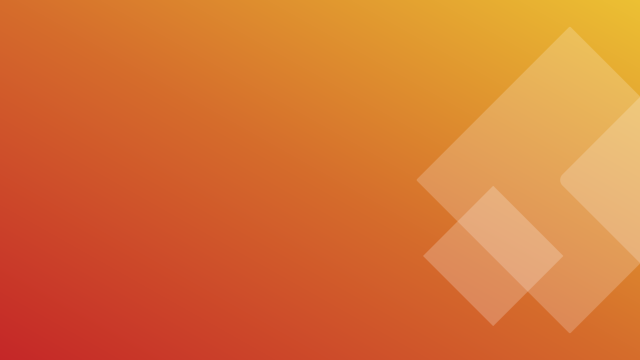
Write a WebGL 2 fragment shader that draws this background.

```glsl
#version 300 es
precision highp float;
// Warm diagonal gradient from red through orange to yellow, with three
// translucent white diamonds layered at the right. Each diamond is a rounded
// box distance function turned by 45 degrees and blended over the gradient.

#define CORNER_RED   vec3(0.770, 0.150, 0.155)
#define MIDDLE_ORANGE vec3(0.835, 0.425, 0.170)
#define CORNER_YELLOW vec3(0.925, 0.755, 0.200)
#define VEIL_COLOR   vec3(1.0)
// Diamonds: centre x, centre y, half diagonal, corner rounding (canvas heights)
#define LARGE_DIAMOND vec4(1.583, 0.500, 0.427, 0.004)
#define SMALL_DIAMOND vec4(1.370, 0.289, 0.195, 0.002)
#define RIGHT_DIAMOND vec4(1.974, 0.500, 0.427, 0.022)
#define VEIL_OPACITY vec3(0.20, 0.22, 0.20)

uniform vec2 u_resolution;
out vec4 fragColor;

// Three-stop gradient along the diagonal of the canvas
vec3 diagonalGradient(vec2 uv) {
    float t = 0.5 * (uv.x + uv.y);
    vec3 lower = mix(CORNER_RED, MIDDLE_ORANGE, clamp(2.0 * t, 0.0, 1.0));
    return mix(lower, CORNER_YELLOW, clamp(2.0 * t - 1.0, 0.0, 1.0));
}

// Signed distance to a square standing on a rounded corner
float diamondDistance(vec2 p, float halfDiagonal, float rounding) {
    vec2 turned = vec2(p.x + p.y, p.y - p.x) * inversesqrt(2.0);
    vec2 q = abs(turned) - halfDiagonal * inversesqrt(2.0) + rounding;
    return length(max(q, 0.0)) + min(max(q.x, q.y), 0.0) - rounding;
}

void main() {
    vec2 uv = gl_FragCoord.xy / u_resolution;
    // Height is 1; the width is scaled to 16:9 units
    vec2 p = uv * vec2(16.0 / 9.0, 1.0);
    float pixel = 1.0 / u_resolution.y;

    vec3 color = diagonalGradient(uv);

    // Translucent diamonds, brighter where they overlap
    vec4 diamonds[3] = vec4[3](LARGE_DIAMOND, SMALL_DIAMOND, RIGHT_DIAMOND);
    vec3 opacity = VEIL_OPACITY;
    for (int i = 0; i < 3; i++) {
        vec4 shape = diamonds[i];
        float d = diamondDistance(p - shape.xy, shape.z, shape.w);
        float coverage = 1.0 - smoothstep(-0.7 * pixel, 0.7 * pixel, d);
        color = mix(color, VEIL_COLOR, coverage * opacity[i]);
    }

    fragColor = vec4(color, 1.0);
}
```
